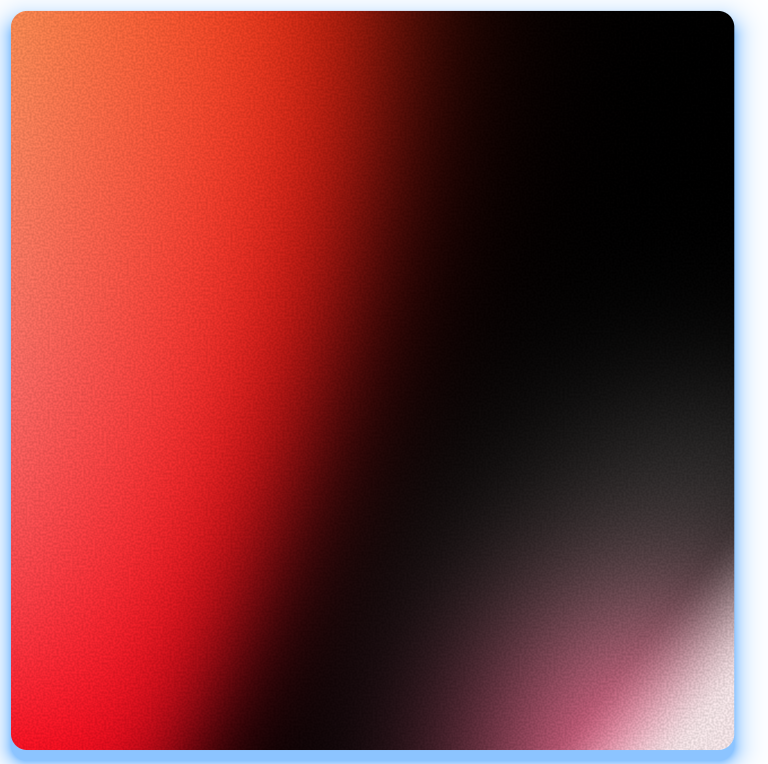
A WebGL 2 fragment shader for this background:

```glsl
#version 300 es
precision highp float;
// A rounded card holding a soft coral-to-red-to-black gradient with a curved
// falloff, a rose and white glow in the lower right corner, and fine grain.
// Outside the card a blue drop shadow fades into white.

#define CARD_CENTER vec2(0.4852, 0.502)
#define CARD_HALF vec2(0.4709, 0.4837)
#define CORNER_RADIUS 0.021
#define SHADOW_DROP 0.014
#define SHADOW_FADE 0.012
#define GRAIN_SCALE 340.0
#define GRAIN_AMOUNT 0.11

uniform vec2 u_resolution;
out vec4 fragColor;

vec2 hashGradient(vec2 cell) {
  vec3 h = fract(cell.xyx * vec3(0.1031, 0.1030, 0.0973));
  h += dot(h, h.yzx + 33.33);
  float angle = 6.2832 * fract((h.x + h.y) * h.z);
  return vec2(cos(angle), sin(angle));
}

float gradientNoise(vec2 p) {
  vec2 i = floor(p), f = fract(p);
  vec2 w = f * f * f * (f * (f * 6.0 - 15.0) + 10.0);
  vec2 e = vec2(1.0, 0.0);
  float low = mix(dot(hashGradient(i), f),
                  dot(hashGradient(i + e.xy), f - e.xy), w.x);
  float high = mix(dot(hashGradient(i + e.yx), f - e.yx),
                   dot(hashGradient(i + e.xx), f - e.xx), w.x);
  return mix(low, high, w.y);
}

float roundedBox(vec2 p, vec2 halfSize, float radius) {
  vec2 q = abs(p) - halfSize + radius;
  return length(max(q, 0.0)) + min(max(q.x, q.y), 0.0) - radius;
}

float glow(vec2 uv, vec2 center, vec2 radii) {
  vec2 q = (uv - center) / radii;
  return exp(-dot(q, q));
}

// Red field: its edge bends left toward the bottom, and it warms to coral
vec3 warmGradient(vec2 uv, float depth) {
  float u = uv.x - (0.456 - 0.237 * pow(depth, 1.8));
  float center = mix(0.036, 0.022, depth);
  float width = mix(0.066, 0.045, depth);
  float red = 0.95 / (1.0 + exp((u - center) / width));
  float rise = -u - 0.03;
  float lift = 0.475 * (rise + sqrt(rise * rise + 0.002));
  lift *= 1.0 - 0.85 * pow(depth, 6.0);
  float green = 0.16 - 0.11 * depth + lift;
  float blue = 0.07 + 0.05 * depth + lift * mix(0.66, 0.95, min(2.0 * depth, 1.0));
  return red * vec3(1.0, green, blue);
}

// Rose lobe, grey haze above it, and a pale corner
vec3 addCornerGlow(vec3 color, vec2 uv, float depth) {
  vec3 rose = mix(vec3(1.0, 0.47, 0.62), vec3(1.0, 0.92, 0.91),
                  smoothstep(1.0, 0.55, depth));
  color += 0.9 * rose * glow(uv, vec2(0.846, -0.044), vec2(0.25, 0.30));
  color += 0.07 * glow(uv, vec2(0.964, 0.413), vec2(0.22, 0.144));
  float side = dot(uv - vec2(0.956, 0.269), vec2(0.78, -0.62));
  return mix(color, vec3(0.93, 0.87, 0.88), smoothstep(-0.033, 0.111, side));
}

void main() {
  vec2 uv = gl_FragCoord.xy / u_resolution;
  vec2 aspect = vec2(1.0, u_resolution.y / u_resolution.x);
  vec2 local = (uv - CARD_CENTER) * aspect;
  vec2 halfSize = CARD_HALF * aspect;
  float depth = clamp(0.5 - 0.5 * (uv.y - CARD_CENTER.y) / CARD_HALF.y, 0.0, 1.0);

  // Card interior with grain that follows brightness
  vec3 card = addCornerGlow(warmGradient(uv, depth), uv, depth);
  float grain = gradientNoise(uv * aspect * GRAIN_SCALE);
  card += GRAIN_AMOUNT * grain * (0.12 + card);

  // White page with the shadow shifted downward
  float shadowDist = roundedBox(local + vec2(0.0, SHADOW_DROP), halfSize, CORNER_RADIUS);
  float shadow = exp(-max(shadowDist, 0.0) / SHADOW_FADE);
  vec3 page = mix(vec3(1.0), vec3(0.55, 0.77, 1.0), shadow);

  // Smooth card edge, one pixel wide
  float dist = roundedBox(local, halfSize, CORNER_RADIUS);
  float inside = clamp(0.5 - dist * u_resolution.x, 0.0, 1.0);
  fragColor = vec4(clamp(mix(page, card, inside), 0.0, 1.0), 1.0);
}
```
